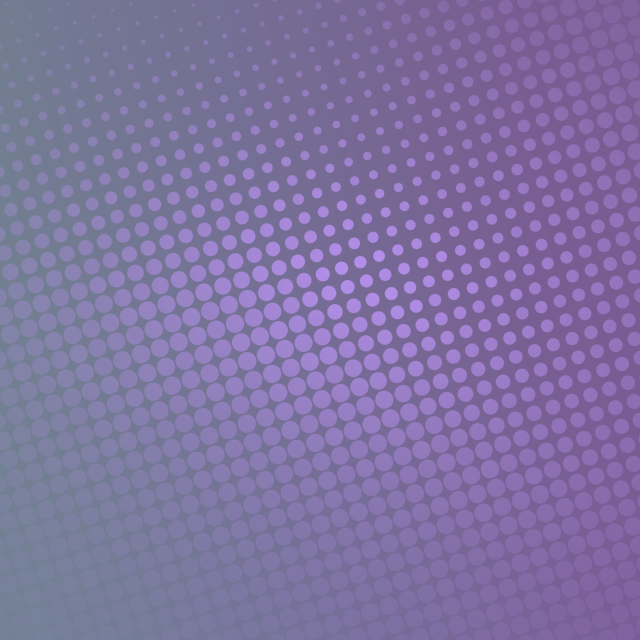
Write a WebGL 1 fragment shader that draws this background.

```glsl
precision highp float;

uniform vec2 u_resolution;

#define DOT_SPACING 0.03086
#define DOT_ANGLE 0.3145
#define DOT_ANCHOR vec2(0.4948, 0.6007)
#define MAX_RADIUS 0.0143
#define GLOW_CENTER vec2(0.57, 0.585)
#define GLOW_SIZE vec2(0.50, 0.33)
#define GLOW_TILT -0.22
#define GLOW_STRENGTH 0.92
#define DOT_COLOR vec3(0.72, 0.57, 0.94)
#define LEFT_COLOR vec3(0.445, 0.505, 0.565)
#define MIDDLE_COLOR vec3(0.455, 0.435, 0.580)
#define RIGHT_COLOR vec3(0.473, 0.360, 0.570)

float hash(vec2 p) {
  return fract(sin(dot(p, vec2(127.1, 311.7))) * 43758.5453);
}

mat2 rotation(float angle) {
  float c = cos(angle), s = sin(angle);
  return mat2(c, s, -s, c);
}

// Slate on the left, through violet grey, to plum on the right
vec3 backdrop(vec2 p) {
  float t = p.x + 0.18 * (p.y - 0.5);
  vec3 color = mix(LEFT_COLOR, MIDDLE_COLOR, smoothstep(-0.12, 0.52, t));
  color = mix(color, RIGHT_COLOR, smoothstep(0.35, 1.0, t));
  float lowCorner = clamp(1.0 - p.y, 0.0, 1.0);
  return color + vec3(0.004, 0.0, 0.020) * lowCorner * lowCorner;
}

// Two ramps, one growing downward and one toward the upper right
float dotRadius(vec2 center) {
  float depth = 1.0 - center.y;
  float lower = 0.025 * (depth + 0.09 - 0.7 * max(center.x - 0.39, 0.0));
  float upper = 0.0213 * (center.x - 0.258 - 0.5 * depth);
  float radius = length(max(vec2(lower, upper), 0.0));
  return clamp(radius, 0.0018, MAX_RADIUS);
}

// Tilted elliptical falloff that sets the opacity of the dots
float glow(vec2 p) {
  vec2 q = rotation(-GLOW_TILT) * (p - GLOW_CENTER) / GLOW_SIZE;
  return GLOW_STRENGTH * exp(-pow(length(q), 1.4));
}

void main() {
  float scale = min(u_resolution.x, u_resolution.y);
  vec2 p = gl_FragCoord.xy / scale;
  float pixel = 1.0 / scale;

  // Nearest dot of the rotated square grid
  vec2 grid = rotation(-DOT_ANGLE) * (p - DOT_ANCHOR) / DOT_SPACING;
  vec2 cell = floor(grid + 0.5);
  vec2 center = DOT_ANCHOR + rotation(DOT_ANGLE) * cell * DOT_SPACING;
  float edge = length(p - center) - dotRadius(center);
  float coverage = 1.0 - smoothstep(-0.75 * pixel, 0.75 * pixel, edge);

  // Dots blended over the backdrop with a faint change of tone
  float tone = 0.98 + 0.04 * hash(cell);
  vec3 color = mix(backdrop(p), DOT_COLOR * tone, coverage * glow(p));
  gl_FragColor = vec4(color, 1.0);
}
```
